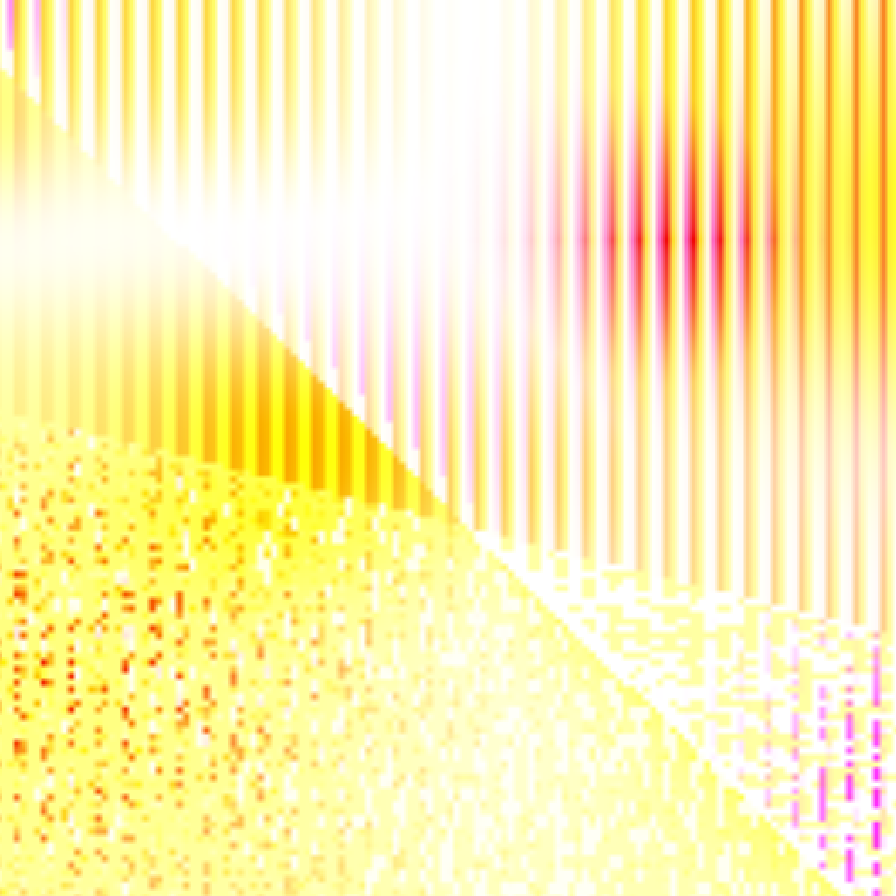
This background is drawn by a WebGL 1 fragment shader. Its source:

```glsl
precision highp float;
// Bright striped field cut by two slanted lines into smooth and speckled parts.
// Each four-cell band absorbs blue (yellow ink) and green (rose ink) from white;
// soft blobs set the ink strength, and a cell hash scatters the lower dashes.

uniform vec2 u_resolution;

const float CELLS = 132.4;                  // grid cells across the canvas
const vec2 DIAGONAL = vec2(0.926, -0.985);  // height at left, slope
const vec2 HORIZON = vec2(0.542, -0.252);
const float GLOW_Y = 0.732;                 // height of the pale band
const vec2 RED_SPOT = vec2(0.765, 0.732);
const vec2 AMBER_SPOT = vec2(0.335, 0.5);
const vec2 EMBER_SPOT = vec2(0.06, 0.25);
const vec2 MAGENTA_SPOT = vec2(1.0, 0.1);
const float WHITE_STEP = 0.032;             // white gap over the diagonal
const float SOFTNESS = 0.28;                // edge smoothing in cells

float hash(vec2 p) {
  vec3 q = fract(vec3(p.xyx) * 0.1031);
  q += dot(q, q.yzx + 33.33);
  return fract((q.x + q.y) * q.z);
}

float blob(vec2 p, vec2 center, vec2 radius) {
  vec2 q = (p - center) / radius;
  return exp(-dot(q, q));
}

// Picks one of four weights by the column's place in its band.
float pick(vec4 w, float k) {
  return k < 0.5 ? w.x : k < 1.5 ? w.y : k < 2.5 ? w.z : w.w;
}

// Every ink function returns (yellow, rose).
vec2 stripeInk(vec2 p, float k, float above) {
  float offGlow = 1.0 - blob(p, vec2(p.x, GLOW_Y), vec2(1.0, 0.13));
  float left = (1.0 - smoothstep(0.22, 0.54, p.x)) * offGlow;
  float right = smoothstep(0.52, 0.78, p.x);
  float high = smoothstep(0.45, 0.72, p.y);
  float low = blob(p, vec2(0.55, 0.46), vec2(0.26, 0.16));
  float pale = 1.0 - 0.5 * blob(p, vec2(0.98, 0.5), vec2(0.16, 0.13));
  float yellow = right * mix(0.5, 0.9, high) * pale;
  yellow = max(max(0.78 * left, yellow), 0.65 * low);
  float wash = 0.85 * blob(p, vec2(1.02, 0.77), vec2(0.17, 0.23));

  float red = blob(p, RED_SPOT, vec2(0.135, 0.13));
  red *= 0.85 + 0.2 * exp(-abs(p.y - GLOW_Y) / 0.012);
  float pink = 0.25 * blob(p, vec2(0.43, 0.53), vec2(0.17, 0.13));
  pink += 0.45 * blob(p, vec2(0.0, 1.0), vec2(0.06, 0.08));
  pink *= step(WHITE_STEP, above);
  float orange = 0.15 * left + 0.17 * low;
  float edge = smoothstep(0.7, 1.0, p.x);
  orange += right * (0.06 + 0.08 * high) + edge * mix(0.12, 0.33, high);

  float y = max(yellow * pick(vec4(0.04, 0.06, 0.95, 0.78), k), wash);
  y = max(y, red * pick(vec4(0.1, 0.25, 0.95, 0.8), k));
  float g = red * pick(vec4(0.03, 0.6, 0.95, 0.12), k);
  g = max(g, orange * pick(vec4(0.0, 0.1, 1.0, 0.12), k));
  return vec2(y, max(g, pink * pick(vec4(0.0, 1.0, 0.6, 0.0), k)));
}

vec2 wedgeInk(vec2 p, float k) {
  float amber = blob(p, AMBER_SPOT, vec2(0.19, 0.14));
  float offGlow = 1.0 - blob(p, vec2(p.x, GLOW_Y), vec2(1.0, 0.12));
  float edge = blob(p, vec2(0.0, 0.86), vec2(0.06, 0.09));
  float y = 0.04 + 0.32 * offGlow + 0.62 * amber + 0.2 * edge;
  float stripe = pick(vec4(0.0, 0.0, 1.0, 0.85), k);
  return vec2(y + 0.1 * stripe * offGlow,
              stripe * (0.05 * offGlow + 0.29 * amber + 0.12 * edge));
}

vec2 speckleInk(vec2 p, float k, vec2 cell, float above) {
  float ember = blob(p, EMBER_SPOT, vec2(0.3, 0.25));
  float y = 0.31 + 0.2 * ember;
  y += 0.4 * blob(p, vec2(0.31, 0.43), vec2(0.18, 0.09));
  y += 0.25 * exp(above / 0.05) * smoothstep(0.45, 0.65, p.x);
  y -= 0.14 * blob(p, vec2(0.56, 0.2), vec2(0.15, 0.2));
  float odds = pick(vec4(0.06, 0.3, 0.85, 0.7), k);
  float g = 0.0;
  if (hash(cell) < odds) {
    float tone = hash(cell + 71.0);
    y += (tone - 0.3) * (0.2 + 0.7 * ember);
    g = ember * smoothstep(0.5, 1.0, tone) * 0.85;
    g *= pick(vec4(0.1, 0.3, 1.0, 0.75), k);
  }
  // White dashes run down the columns and grow common to the right.
  float dash = hash(vec2(cell.x, floor(cell.y * 0.5)) + 19.0);
  float dashOdds = 0.08 + 0.42 * smoothstep(0.2, 0.6, p.x);
  float gap = step(dash, dashOdds * pick(vec4(0.2, 0.4, 1.0, 0.8), k));
  return vec2(y, g) * (1.0 - 0.85 * gap);
}

vec2 dashInk(vec2 p, float k, vec2 cell, float above) {
  float open = step(0.5 * WHITE_STEP * (0.5 + hash(cell + 5.0)), above);
  float run = hash(vec2(floor(cell.x * 0.5), cell.y) + 43.0);
  float y = 0.36 * step(run, pick(vec4(0.2, 0.25, 0.6, 0.55), k)) * open;
  float magenta = blob(p, MAGENTA_SPOT, vec2(0.12, 0.18));
  float g = magenta * step(hash(cell + 7.0), 0.65) * open;
  g *= pick(vec4(0.0, 0.85, 0.1, 0.0), k);
  return vec2(y * (1.0 - g), g);
}

vec3 shade(vec2 p) {
  vec2 cell = floor(p * CELLS);
  vec2 c = (cell + 0.5) / CELLS;
  float k = mod(cell.x, 4.0);
  float above = c.y - DIAGONAL.x - DIAGONAL.y * c.x;
  bool smoothPart = c.y > HORIZON.x + HORIZON.y * c.x;
  vec2 q = vec2(c.x, p.y);
  vec2 ink;
  if (smoothPart) ink = above > 0.0 ? stripeInk(q, k, above) : wedgeInk(q, k);
  else ink = above > 0.0 ? dashInk(c, k, cell, above) : speckleInk(c, k, cell, above);
  ink = clamp(ink, 0.0, 1.0);
  return vec3(1.0 - 0.06 * ink.x * ink.y, 1.0 - ink.y, 1.0 - ink.x);
}

void main() {
  vec2 p = gl_FragCoord.xy / u_resolution;
  vec3 sum = vec3(0.0);
  for (int i = 0; i < 9; i++) {
    vec2 tap = vec2(mod(float(i), 3.0), floor(float(i) / 3.0)) - 1.0;
    sum += shade(p + tap * SOFTNESS / CELLS);
  }
  gl_FragColor = vec4(sum / 9.0, 1.0);
}
```
